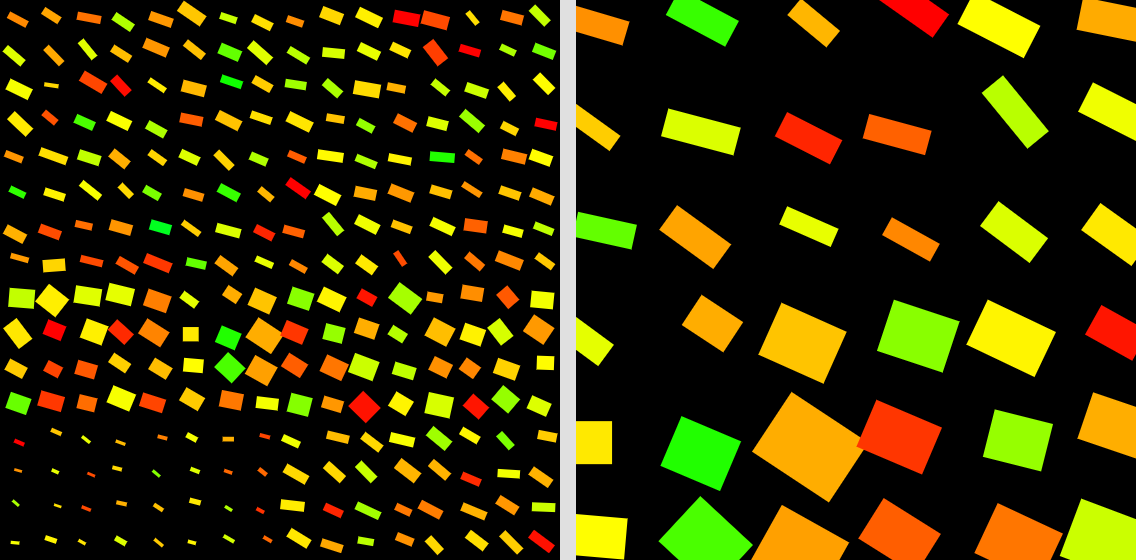
Left, the full canvas; right, a detail of the centre.
Give the GLSL for this pattern, as a WebGL 2 fragment shader.

```glsl
#version 300 es
precision highp float;
// Sixteen by sixteen grid of jittered, tilted bright bars on black, sized by zone.

uniform vec2 u_resolution;
out vec4 outColor;

const float GRID = 16.0;
const vec3 BACKGROUND = vec3(0.0);

// Bar sizes (length, thickness) in cells
const vec2 SLIM_BAR = vec2(0.63, 0.26);
const vec2 THICK_BAR = vec2(0.63, 0.45);
const vec2 TINY_BAR = vec2(0.28, 0.11);

// Spread of the random variation
const float POSITION_SPREAD = 0.075;
const float SCALE_SPREAD = 0.14;
const float THICKNESS_SPREAD = 0.13;
const float MEAN_TILT = -0.45;
const float TILT_SPREAD = 0.21;
const float MEAN_HUE = 0.138;
const float HUE_SPREAD = 0.072;

uint scramble(uint n) {
    n = n * 747796405u + 2891336453u;
    n = ((n >> ((n >> 28u) + 4u)) ^ n) * 277803737u;
    return (n >> 22u) ^ n;
}

float hash(vec2 cell, int seed) {
    uint n = scramble(uint(cell.x) + scramble(uint(cell.y) + scramble(uint(seed))));
    return float(n >> 8u) / 16777216.0;
}

// Approximately normal value: mean 0, deviation 1
float bell(vec2 cell, int seed) {
    float sum = 0.0;
    for (int i = 0; i < 4; i++) sum += hash(cell, seed * 4 + i);
    return (sum - 2.0) * 1.732;
}

vec3 hueColor(float hue) {
    return clamp(abs(fract(hue + vec3(0.0, 2.0, 1.0) / 3.0) * 6.0 - 3.0) - 1.0, 0.0, 1.0);
}

mat2 rotation(float angle) {
    float c = cos(angle), s = sin(angle);
    return mat2(c, s, -s, c);
}

float boxDistance(vec2 p, vec2 halfSize) {
    vec2 d = abs(p) - halfSize;
    return length(max(d, 0.0)) + min(max(d.x, d.y), 0.0);
}

// Thick band in the third quarter down, tiny bars in the lower left
vec2 zoneSize(vec2 cell) {
    if (cell.y >= 4.0 && cell.y < 8.0) return THICK_BAR;
    if (cell.y < 4.0 && cell.x < 8.0) return TINY_BAR;
    return SLIM_BAR;
}

float barDistance(vec2 p, vec2 cell) {
    vec2 center = cell + 0.5 + POSITION_SPREAD * vec2(bell(cell, 1), bell(cell, 2));
    float tilt = MEAN_TILT + TILT_SPREAD * bell(cell, 3);
    vec2 size = zoneSize(cell) * (1.0 + SCALE_SPREAD * bell(cell, 4));
    size.y *= 1.0 + THICKNESS_SPREAD * bell(cell, 5);
    return boxDistance(rotation(-tilt) * (p - center), 0.5 * size);
}

vec3 barColor(vec2 cell) {
    return hueColor(max(MEAN_HUE + HUE_SPREAD * bell(cell, 6), 0.0));
}

void main() {
    vec2 p = gl_FragCoord.xy / u_resolution * GRID;
    float pixel = GRID / min(u_resolution.x, u_resolution.y);
    vec2 home = floor(p);
    vec3 color = BACKGROUND;

    // Neighbouring cells too, since bars can cross cell borders
    for (int y = -1; y <= 1; y++) {
        for (int x = -1; x <= 1; x++) {
            vec2 cell = home + vec2(x, y);
            if (any(lessThan(cell, vec2(0.0))) || any(greaterThanEqual(cell, vec2(GRID)))) continue;
            float coverage = clamp(0.5 - barDistance(p, cell) / pixel, 0.0, 1.0);
            color = mix(color, barColor(cell), coverage);
        }
    }
    outColor = vec4(color, 1.0);
}
```
